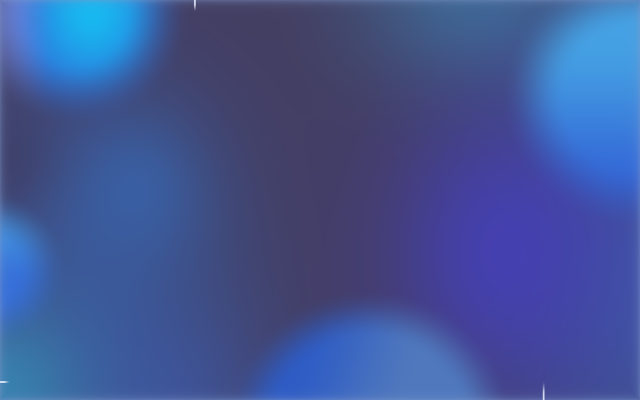
This background is drawn by a WebGL 1 fragment shader. Its source:

```glsl
precision highp float;
// Soft abstract backdrop: wide Gaussian glows tint a dark plum base,
// four blurred discs with graded colour sit at the borders, and a thin
// pale rim with three short light ticks finishes the canvas edge.

uniform vec2 u_resolution;

// Base and wide glows
const vec3 PLUM = vec3(0.265, 0.235, 0.37);
const vec3 SLATE_BLUE = vec3(0.23, 0.34, 0.59);
const vec3 STEEL_BLUE = vec3(0.22, 0.39, 0.67);
const vec3 VIOLET = vec3(0.27, 0.25, 0.71);
const vec3 DUSK_BLUE = vec3(0.24, 0.35, 0.67);
const vec3 TEAL = vec3(0.24, 0.45, 0.62);
const vec3 SEA_BLUE = vec3(0.21, 0.54, 0.72);
const vec3 SHADOW = vec3(0.24, 0.24, 0.40);

// Discs
const vec3 ROYAL = vec3(0.20, 0.40, 0.84);
const vec3 AZURE = vec3(0.27, 0.63, 0.89);
const vec3 CYAN = vec3(0.09, 0.72, 0.94);
const vec3 LAVENDER = vec3(0.45, 0.52, 0.85);
const vec3 COBALT = vec3(0.18, 0.36, 0.77);
const vec3 HAZE_BLUE = vec3(0.31, 0.47, 0.74);

// Rim and ticks, in canvas heights
const vec3 RIM_COLOR = vec3(0.50, 0.60, 0.80);
const float RIM_WIDTH = 0.009;
const float RIM_STRENGTH = 0.45;
const float TICK_WIDTH = 0.0035;

// Elliptical Gaussian falloff, 1 at the centre
float glow(vec2 p, vec2 center, vec2 radii) {
  vec2 q = (p - center) / radii;
  return exp(-dot(q, q));
}

// Disc whose edge fades over radius +- blur
float softDisc(vec2 p, vec2 center, float radius, float blur) {
  return 1.0 - smoothstep(radius - blur, radius + blur, length(p - center));
}

// Light streak, fading with distance from its root on the border
float tick(vec2 p, vec2 root, vec2 dir, float size) {
  vec2 q = p - root;
  float along = abs(dot(q, dir));
  float across = abs(dot(q, vec2(-dir.y, dir.x)));
  return (1.0 - smoothstep(0.3 * TICK_WIDTH, TICK_WIDTH, across))
       * (1.0 - smoothstep(0.3 * size, size, along));
}

vec3 wideGlows(vec2 p, float aspect) {
  vec3 c = PLUM;
  c = mix(c, SLATE_BLUE, 0.95 * glow(p, vec2(0.25, 0.30), vec2(0.36, 0.50)));
  c = mix(c, STEEL_BLUE, 0.75 * glow(p, vec2(0.34, 0.53), vec2(0.16, 0.18)));
  c = mix(c, DUSK_BLUE, 0.60 * glow(p, vec2(0.40, 0.00), vec2(0.28, 0.22)));
  c = mix(c, SEA_BLUE, 0.85 * glow(p, vec2(0.0, 0.02), vec2(0.22, 0.22)));
  c = mix(c, SHADOW, 0.75 * glow(p, vec2(0.0, 0.60), vec2(0.12, 0.12)));
  c = mix(c, TEAL, 0.80 * glow(p, vec2(1.20, 1.00), vec2(0.30, 0.22)));
  c = mix(c, DUSK_BLUE, 0.85 * glow(p, vec2(aspect, 0.30), vec2(0.34, 0.60)));
  c = mix(c, VIOLET, 0.92 * glow(p, vec2(1.27, 0.37), vec2(0.29, 0.36)));
  return c;
}

vec3 addDiscs(vec3 c, vec2 p, float aspect) {
  // Top left: cyan core, lavender flank
  vec3 tint = mix(ROYAL, CYAN, glow(p, vec2(0.23, 0.97), vec2(0.15, 0.17)));
  tint = mix(tint, LAVENDER, 0.9 * (1.0 - smoothstep(0.0, 0.14, p.x)));
  c = mix(c, tint, softDisc(p, vec2(0.19, 0.97), 0.205, 0.085));

  // Right: azure above, royal blue below
  tint = mix(ROYAL, AZURE, smoothstep(0.50, 0.92, p.y));
  c = mix(c, tint, softDisc(p, vec2(aspect - 0.01, 0.76), 0.255, 0.085));

  // Left: lighter towards its top edge
  tint = mix(ROYAL, AZURE, 0.15 + 0.6 * smoothstep(0.28, 0.46, p.y));
  c = mix(c, tint, softDisc(p, vec2(-0.03, 0.325), 0.135, 0.065));

  // Bottom: cobalt on the left, hazy on the right
  tint = mix(COBALT, HAZE_BLUE, smoothstep(0.70, 1.03, p.x - 0.3 * p.y));
  return mix(c, tint, softDisc(p, vec2(0.925, -0.09), 0.305, 0.065));
}

void main() {
  vec2 p = gl_FragCoord.xy / u_resolution.y;
  float aspect = u_resolution.x / u_resolution.y;

  vec3 color = addDiscs(wideGlows(p, aspect), p, aspect);

  // Pale rim along the canvas border
  vec2 inset = min(p, vec2(aspect, 1.0) - p);
  float rim = exp(-min(inset.x, inset.y) / RIM_WIDTH);
  color = mix(color, RIM_COLOR, RIM_STRENGTH * rim);

  // Ticks at the top, bottom and left borders
  float light = tick(p, vec2(0.487, 1.0), vec2(0.0, 1.0), 0.030);
  light = max(light, tick(p, vec2(1.359, 0.0), vec2(0.0, 1.0), 0.048));
  light = max(light, tick(p, vec2(0.0, 0.045), vec2(1.0, 0.0), 0.026));
  color = mix(color, vec3(0.92, 0.94, 1.0), 0.85 * light);

  gl_FragColor = vec4(color, 1.0);
}
```
